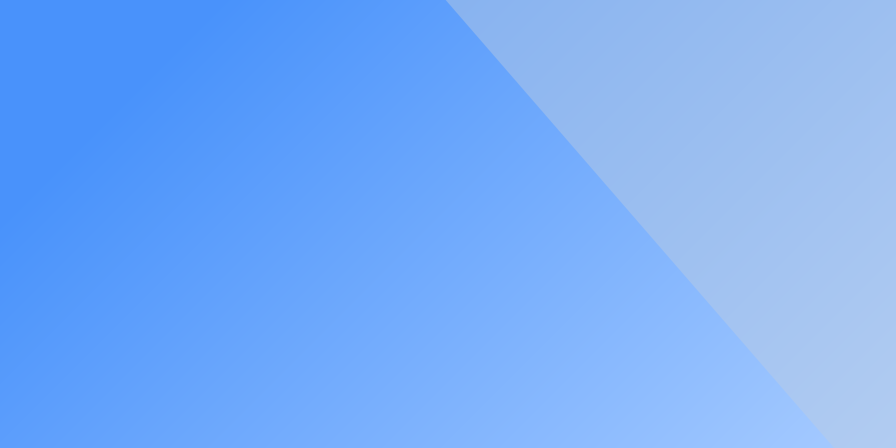
This background is drawn by a WebGL 2 fragment shader. Its source:

```glsl
#version 300 es
precision highp float;
// Diagonal blue gradient with a pale translucent panel cut by a slanted edge.

uniform vec2 u_resolution;
out vec4 fragColor;

const vec3 DEEP_BLUE = vec3(0.285, 0.573, 0.984);
const vec3 LIGHT_BLUE = vec3(0.66, 0.80, 1.0);
const vec3 PANEL_TINT = vec3(0.74, 0.80, 0.88);
const float PANEL_OPACITY = 0.45;
const float GRADIENT_START = 0.165;

// Signed distance to the line through a and b, positive on its right side.
float lineDistance(vec2 p, vec2 a, vec2 b) {
    vec2 along = normalize(b - a);
    return dot(p - a, vec2(along.y, -along.x));
}

// Coverage of the positive side, smoothed over about one pixel.
float coverage(float dist, float pixel) {
    return smoothstep(-0.7 * pixel, 0.7 * pixel, dist);
}

// Gradient at 45 degrees, from the upper left to the lower right corner.
vec3 diagonalGradient(vec2 p, float aspect, vec3 from, vec3 to, float start) {
    float t = (p.x + 1.0 - p.y) / (aspect + 1.0);
    return mix(from, to, clamp((t - start) / (1.0 - start), 0.0, 1.0));
}

void main() {
    // Canvas units: the height is 1.
    float pixel = 1.0 / u_resolution.y;
    float aspect = u_resolution.x * pixel;
    vec2 p = gl_FragCoord.xy * pixel;

    vec3 color = diagonalGradient(p, aspect, DEEP_BLUE, LIGHT_BLUE, GRADIENT_START);

    // Panel right of the slanted edge
    vec2 edgeBottom = vec2(0.931 * aspect, 0.0);
    vec2 edgeTop = vec2(0.4974 * aspect, 1.0);
    float panel = coverage(lineDistance(p, edgeBottom, edgeTop), pixel);
    color = mix(color, PANEL_TINT, PANEL_OPACITY * panel);

    fragColor = vec4(color, 1.0);
}
```
